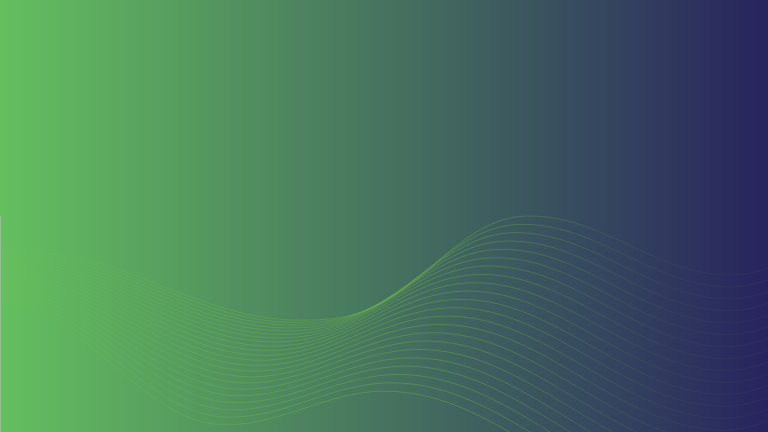
A WebGL 1 fragment shader for this background:

```glsl
precision highp float;
// Green to indigo horizontal gradient with a twisting ribbon of fine wavy lines.

#define LINE_COUNT 22
#define LINE_WIDTH 0.018
#define LINE_OPACITY 0.37
#define RISE_SKEW 0.6
#define GREEN vec3(0.392, 0.75, 0.373)
#define INDIGO vec3(0.155, 0.138, 0.37)
#define LIME vec3(0.45, 0.76, 0.27)
#define EDGE_GREY vec3(0.68, 0.75, 0.68)

uniform vec2 u_resolution;

const float PI = 3.14159265;

// Cosine ease between two turning points; returns height and slope.
// A positive skew delays the start of the move.
vec2 easeBetween(vec2 a, vec2 b, float x, float skew) {
  float span = b.x - a.x;
  float t = clamp((x - a.x) / span, 0.0, 1.0);
  float warped = t - skew * t * (1.0 - t) * (1.0 - t);
  float rate = 1.0 - skew * (1.0 - t) * (1.0 - 3.0 * t);
  float height = mix(a.y, b.y, 0.5 - 0.5 * cos(PI * warped));
  float slope = (b.y - a.y) * 0.5 * PI * sin(PI * warped) * rate / span;
  return vec2(height, slope);
}

// Ribbon strand s: 0 is the top line, 1 the bottom one.
vec2 strand(float x, float s) {
  vec2 leftCrest = mix(vec2(0.42, 3.79), vec2(0.0, 2.65), s);
  vec2 leftTrough = vec2(6.25 - 1.56 * s, 2.33 - s * (0.95 + 1.23 * s));
  vec2 midCrest = mix(vec2(11.04, 4.50), vec2(8.02, 0.85), s);
  vec2 rightTrough = mix(vec2(15.21, 3.27), vec2(15.0, -1.95), s);
  vec2 lastCrest = mix(vec2(18.75, 4.52), vec2(18.5, -0.70), s);
  // The skew dies away quickly, so the upper strands cross in a tight waist
  float skew = RISE_SKEW * pow(1.0 - s, 3.0);
  if (x < leftTrough.x) return easeBetween(leftCrest, leftTrough, x, 0.0);
  if (x < midCrest.x) return easeBetween(leftTrough, midCrest, x, skew);
  if (x < rightTrough.x) return easeBetween(midCrest, rightTrough, x, 0.0);
  return easeBetween(rightTrough, lastCrest, x, 0.0);
}

// Share of a pixel covered by a line at distance d.
float lineCoverage(float d, float width, float pixel) {
  float outer = clamp(0.5 + (0.5 * width - d) / pixel, 0.0, 1.0);
  float inner = clamp(0.5 - (0.5 * width + d) / pixel, 0.0, 1.0);
  return outer - inner;
}

void main() {
  vec2 uv = gl_FragCoord.xy / u_resolution;
  vec2 p = uv * vec2(16.0, 9.0);
  float pixel = 9.0 / u_resolution.y;

  // Background gradient, a touch slower on the green side
  vec3 color = mix(GREEN, INDIGO, uv.x * (0.95 + 0.05 * uv.x));

  // Ribbon lines, strongest around the middle
  float fade = mix(0.45, 1.0, smoothstep(0.0, 0.4, uv.x));
  fade *= mix(1.0, 0.17, smoothstep(0.56, 0.92, uv.x));
  float clearness = 1.0;
  for (int i = 0; i < LINE_COUNT; i++) {
    float s = float(i) / float(LINE_COUNT - 1);
    vec2 wave = strand(p.x, s);
    float d = abs(p.y - wave.x) / sqrt(1.0 + wave.y * wave.y);
    clearness *= 1.0 - LINE_OPACITY * fade * lineCoverage(d, LINE_WIDTH, pixel);
  }
  color = mix(color, LIME, 1.0 - clearness);

  // Pale sliver along the lower left border
  float sliver = clamp(0.5 + (LINE_WIDTH - p.x) / pixel, 0.0, 1.0);
  sliver *= 1.0 - smoothstep(4.48, 4.52, p.y);
  color = mix(color, EDGE_GREY, 0.8 * sliver);

  gl_FragColor = vec4(color, 1.0);
}
```
